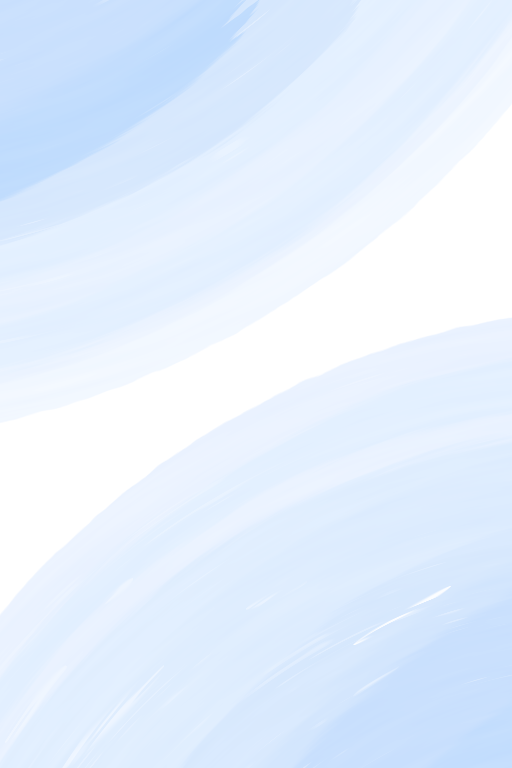
Write a Shadertoy shader that draws this background.

```glsl
// Two sweeping fans of pale blue watercolour brush strokes on white.

// Canvas units: x runs 0..1, y runs 0..1.5 upwards.
const vec2 UPPER_CENTRE = vec2(-0.412, 2.445);
const vec2 LOWER_CENTRE = vec2(1.293, -0.773);
const float UPPER_RADIUS = 1.818;
const float LOWER_RADIUS = 1.680;

const vec3 PAPER = vec3(1.0);
const vec3 MIST = vec3(0.947, 0.970, 1.0);
const vec3 LAVENDER = vec3(0.920, 0.951, 0.999);
const vec3 SKY = vec3(0.890, 0.940, 0.999);
const vec3 ICE = vec3(0.882, 0.935, 0.998);
const vec3 PERIWINKLE = vec3(0.842, 0.909, 0.993);
const vec3 SOFT_BLUE = vec3(0.790, 0.878, 0.991);
const vec3 DEEP_BLUE = vec3(0.755, 0.864, 0.992);

const float EDGE_SOFT = 0.0022;
const float EDGE_WOBBLE = 0.007;
const float BAND_FRAY = 0.028;
const float GRAIN = 0.020;
const float FLECKS = 0.40;

float hash(vec2 p) {
    vec3 q = fract(vec3(p.xyx) * 0.1031);
    q += dot(q, q.yzx + 33.33);
    return fract((q.x + q.y) * q.z);
}

float noise(vec2 p) {
    vec2 i = floor(p), f = fract(p);
    f = f * f * (3.0 - 2.0 * f);
    return mix(mix(hash(i), hash(i + vec2(1, 0)), f.x),
               mix(hash(i + vec2(0, 1)), hash(i + vec2(1, 1)), f.x), f.y);
}

float fbm(vec2 p) {
    float sum = 0.0, gain = 0.5;
    for (int i = 0; i < 4; i++) {
        sum += gain * noise(p);
        p = p * 2.03 + 17.0;
        gain *= 0.5;
    }
    return sum / 0.9375;
}

// x: distance along the arc, y: depth inside its outer edge.
vec2 arcCoords(vec2 p, vec2 centre, float radius) {
    vec2 d = p - centre;
    return vec2(atan(d.y, d.x) * radius, radius - length(d));
}

// Coverage of a stroke that begins at zero depth.
float cover(float depth, float soft) {
    return smoothstep(-soft, soft, depth);
}

// Long bristle offsets that fray the edge of a band.
float fray(vec2 arc, float seed) {
    return BAND_FRAY * (fbm(arc * vec2(4.0, 110.0) + seed) - 0.5);
}

// Tapered dry-brush mark between two points, split into bristles.
float streak(vec2 p, vec2 arc, vec2 a, vec2 b, float width) {
    vec2 ab = b - a;
    float t = clamp(dot(p - a, ab) / dot(ab, ab), 0.0, 1.0);
    float taper = width * sqrt(4.0 * t * (1.0 - t)) + 0.0002;
    float body = 1.0 - smoothstep(taper * 0.2, taper, length(p - a - ab * t));
    return body * smoothstep(0.30, 0.65, noise(arc * vec2(7.0, 230.0)));
}

// Fine bristle lines and sparse light flecks that follow the arc.
vec3 bristles(vec3 col, vec2 arc, float inside) {
    vec2 slant = vec2(arc.x, arc.y + 0.05 * arc.x);
    float lines = fbm(slant * vec2(3.0, 55.0)) - 0.5;
    float dry = noise(slant * vec2(8.0, 260.0)) * noise(slant * vec2(4.0, 30.0) + 40.0);
    col += GRAIN * lines * vec3(1.5, 0.9, 0.1) * inside;
    return mix(col, MIST, FLECKS * inside * smoothstep(0.58, 0.82, dry));
}

vec3 upperFan(vec3 col, vec2 p) {
    vec2 arc = arcCoords(p, UPPER_CENTRE, UPPER_RADIUS);
    float wobble = EDGE_WOBBLE * (fbm(arc * vec2(22.0, 90.0)) - 0.5);
    float d = arc.y + fray(arc, 3.0);
    float inside = cover(arc.y + wobble, EDGE_SOFT);
    float rag = 0.14 * (fbm(arc * vec2(5.0, 110.0) + 5.0) - 0.5);
    float strokeEnd = 1.0 - smoothstep(-0.010, 0.010, p.x - 0.485 + rag);
    float paleEnd = 1.0 - smoothstep(-0.012, 0.012, p.x - 0.70 + rag);
    col = mix(col, MIST, inside);
    col = mix(col, LAVENDER, 0.6 * cover(d - 0.075, 0.006));
    col = mix(col, SKY, 0.9 * cover(d - 0.100, 0.010));
    col = mix(col, LAVENDER, 0.6 * cover(d - 0.185, 0.010));
    col = mix(col, SKY, cover(d - 0.265, 0.014));
    col = mix(col, PERIWINKLE, paleEnd * cover(d - 0.338, 0.006));
    col = mix(col, DEEP_BLUE, strokeEnd * cover(d - 0.42 - 0.11 * p.x, 0.007));
    col = mix(col, SOFT_BLUE, strokeEnd * cover(d - 0.58, 0.045));
    return bristles(col, arc, inside);
}

vec3 lowerFan(vec3 col, vec2 p) {
    vec2 arc = arcCoords(p, LOWER_CENTRE, LOWER_RADIUS);
    float wobble = EDGE_WOBBLE * (fbm(arc * vec2(22.0, 90.0) + 9.0) - 0.5);
    float d = arc.y + fray(arc, 12.0);
    float inside = cover(arc.y + wobble, EDGE_SOFT);
    col = mix(col, LAVENDER, inside);
    col = mix(col, SKY, cover(d - 0.082, 0.007));
    col = mix(col, LAVENDER, 0.85 * cover(d - 0.125 - 0.06 * p.x, 0.007));
    col = mix(col, ICE, cover(d - 0.172 - 0.06 * p.x, 0.008));
    col = mix(col, PERIWINKLE, 0.4 * p.x * cover(d - 0.27, 0.010));
    col = mix(col, PERIWINKLE, 0.75 * cover(d - 0.50 + 0.10 * p.x, 0.007));
    col = mix(col, SOFT_BLUE, 0.35 * cover(d - 0.70 + 0.23 * p.x, 0.020));
    col = mix(col, SOFT_BLUE, cover(d - 0.76 + 0.23 * p.x, 0.016));
    col = mix(col, DEEP_BLUE, 0.6 * cover(d - 1.06 + 0.33 * p.x, 0.012));
    col = bristles(col, arc, inside);

    // Dry marks where the paper shows through.
    col = mix(col, MIST, 0.8 * streak(p, arc, vec2(0.11, -0.01), vec2(0.32, 0.20), 0.020));
    col = mix(col, MIST, 0.7 * streak(p, arc, vec2(0.01, 0.05), vec2(0.13, 0.20), 0.018));
    col = mix(col, MIST, 0.7 * streak(p, arc, vec2(0.20, 0.32), vec2(0.26, 0.37), 0.010));
    col = mix(col, MIST, 0.6 * streak(p, arc, vec2(0.48, 0.31), vec2(0.60, 0.365), 0.010));
    col = mix(col, MIST, 0.6 * streak(p, arc, vec2(0.69, 0.14), vec2(0.78, 0.20), 0.008));
    return mix(col, PAPER, 0.9 * streak(p, arc, vec2(0.69, 0.24), vec2(0.88, 0.355), 0.009));
}

void mainImage(out vec4 fragColor, in vec2 fragCoord) {
    vec2 p = fragCoord / iResolution.xy * vec2(1.0, 1.5);
    vec3 col = lowerFan(upperFan(PAPER, p), p);
    fragColor = vec4(clamp(col, 0.0, 1.0), 1.0);
}
```
